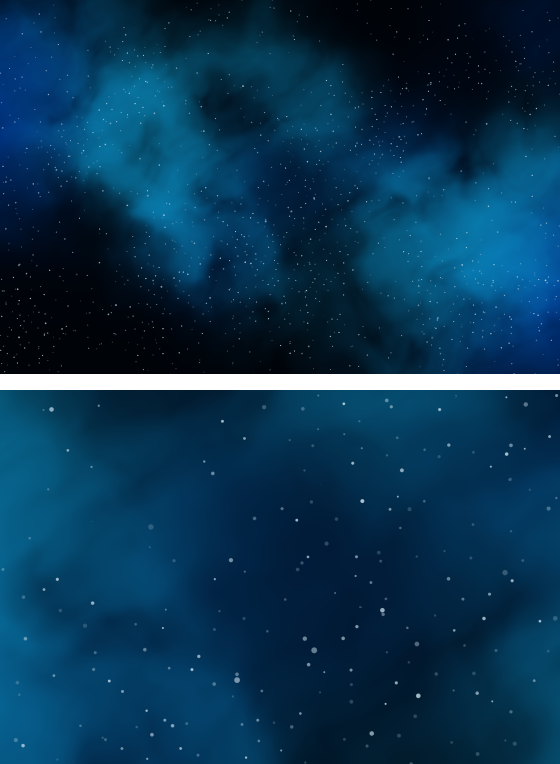
Top, the full canvas; bottom, a detail of the centre.
Reproduce this texture procedurally as a Shadertoy shader.

```glsl
// Deep blue and teal nebula clouds in dark space, dusted with small pale stars.

const vec3 SPACE = vec3(0.0, 0.010, 0.030);
const vec3 TEAL = vec3(0.035, 0.47, 0.62);
const vec3 BLUE = vec3(0.0, 0.25, 0.64);
const vec3 STAR = vec3(0.80, 0.88, 0.93);
const float WARP = 0.15;          // how far noise bends the clouds
const float BILLOW = 2.3;         // contrast of the puffs inside the clouds
const float STREAK = 0.9;         // strength of the slanted wisps
const float STREAK_ANGLE = 0.75;  // radians

// Cloud centres: x, y, radius, strength (canvas height = 1)
const vec4 TEAL_CLOUDS[12] = vec4[12](
    vec4(0.42, 0.77, 0.12, 0.95), vec4(0.27, 0.62, 0.15, 1.15),
    vec4(0.50, 0.56, 0.14, 1.05), vec4(0.50, 0.40, 0.13, 0.95),
    vec4(0.84, 0.69, 0.13, 0.60), vec4(0.65, 0.84, 0.13, 0.45),
    vec4(1.30, 0.34, 0.17, 1.20), vec4(1.12, 0.46, 0.15, 0.70),
    vec4(1.46, 0.55, 0.15, 0.60), vec4(1.13, 0.18, 0.22, 0.48),
    vec4(0.18, 0.93, 0.20, 0.35), vec4(0.70, 0.27, 0.17, 0.35));
const vec4 BLUE_CLOUDS[7] = vec4[7](
    vec4(-0.02, 0.72, 0.25, 1.00), vec4(1.52, 0.27, 0.22, 1.20),
    vec4(1.10, 0.57, 0.17, 0.30), vec4(0.73, 0.53, 0.22, 0.20),
    vec4(0.55, 0.34, 0.17, 0.32), vec4(1.35, 0.06, 0.28, 0.32),
    vec4(1.48, 0.95, 0.20, 0.20));

float hash(vec2 p) {
    return fract(sin(dot(p, vec2(127.1, 311.7))) * 43758.5453);
}

float noise(vec2 p) {
    vec2 i = floor(p), f = fract(p);
    f = f * f * f * (f * (f * 6.0 - 15.0) + 10.0);
    vec2 e = vec2(1.0, 0.0);
    return mix(mix(hash(i), hash(i + e), f.x),
               mix(hash(i + e.yx), hash(i + e.xx), f.x), f.y);
}

// Layered noise, centred on zero
float fbm(vec2 p) {
    float sum = 0.0, amp = 0.5;
    for (int i = 0; i < 4; i++) {
        sum += amp * (noise(p) - 0.5);
        p = mat2(1.6, 1.2, -1.2, 1.6) * p + 7.3;
        amp *= 0.45;
    }
    return sum;
}

float glow(vec2 p, vec4 cloud) {
    vec2 d = (p - cloud.xy) / cloud.z;
    return cloud.w * exp(-dot(d, d));
}

vec3 nebula(vec2 p) {
    // Bend the cloud shapes
    vec2 q = p + WARP * vec2(fbm(p * 6.0 + 3.1), fbm(p * 6.0 + 19.7));

    float teal = 0.0, blue = 0.0;
    for (int i = 0; i < 12; i++) teal += glow(q, TEAL_CLOUDS[i]);
    for (int i = 0; i < 7; i++) blue += glow(q, BLUE_CLOUDS[i]);

    // Soft puffs and slanted wisps
    float c = cos(STREAK_ANGLE), s = sin(STREAK_ANGLE);
    vec2 along = mat2(c, -s, s, c) * q;
    float wisps = fbm(along * vec2(5.0, 16.0) + 5.0);
    float puffs = BILLOW * fbm(q * 7.0 + 41.0) + STREAK * wisps;
    float billow = max(1.0 + puffs, 0.2);
    teal = 1.0 - exp(-1.15 * pow(teal, 1.15) * billow);
    blue = 1.0 - exp(-1.15 * blue * mix(1.0, billow, 0.45));
    return SPACE + TEAL * teal + BLUE * blue * (1.0 - 0.8 * teal);
}

// One star per grid cell at most; density is the chance of a star
float stars(vec2 p, float cell, float radius, float density, float seed) {
    vec2 id = floor(p / cell);
    vec2 key = id + seed;
    vec2 spot = 0.25 + 0.5 * vec2(hash(key + 11.3), hash(key + 47.9));
    float d = length(p - (id + spot) * cell);
    float r = radius * mix(0.5, 1.0, hash(key + 73.1));
    float soft = 0.7 / iResolution.y;
    float disc = 1.0 - smoothstep(max(r - soft, 0.0), r + soft, d);
    float light = mix(0.22, 1.0, pow(hash(key + 91.7), 1.5));
    return disc * light * step(hash(key), density);
}

void mainImage(out vec4 fragColor, in vec2 fragCoord) {
    vec2 p = fragCoord / iResolution.y;
    vec3 color = nebula(p);

    // Stars gather in loose drifts, on grids turned apart
    float drift = smoothstep(-0.2, 0.25, fbm(p * 5.0 + 63.0));
    float light = 0.0;
    for (int i = 0; i < 3; i++) {
        float k = float(i), a = 0.5 + 0.9 * k;
        vec2 turned = mat2(cos(a), sin(a), -sin(a), cos(a)) * p;
        float density = mix(0.10, 0.50, drift) / (1.0 + 0.35 * k);
        light = max(light, stars(turned, 0.021 + 0.012 * k,
                                 0.0016 + 0.0005 * k, density, 17.0 * k));
    }
    color = mix(color, STAR, 0.85 * light);
    fragColor = vec4(color, 1.0);
}
```
